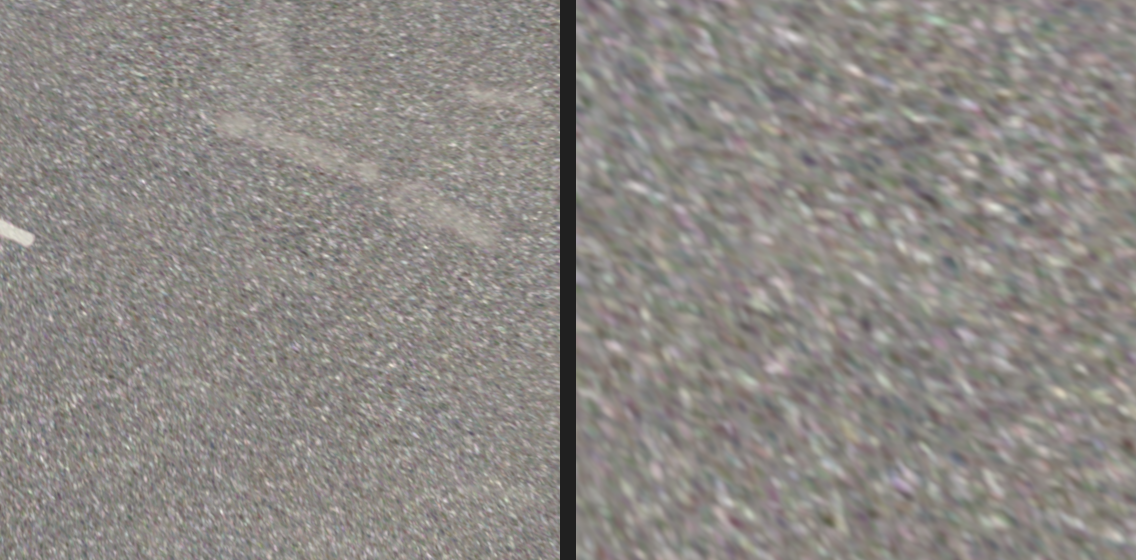
Left: the whole. Right: its middle third, enlarged.
Write a Shadertoy shader that draws this texture.

```glsl
vec3 hash3(vec2 p) {
    vec3 q = fract(vec3(p.xyx) * vec3(0.1031, 0.1030, 0.0973));
    q += dot(q, q.yxz + 33.33);
    return fract((q.xxy + q.yzz) * q.zyx);
}

float valueNoise(vec2 p) {
    vec2 cell = floor(p), f = fract(p);
    f = f * f * (3.0 - 2.0 * f);
    float low = mix(hash3(cell).x, hash3(cell + vec2(1, 0)).x, f.x);
    float high = mix(hash3(cell + vec2(0, 1)).x, hash3(cell + vec2(1, 1)).x, f.x);
    return mix(low, high, f.y);
}

// Layered noise centred on zero
float fbm(vec2 p) {
    float sum = 0.0, gain = 0.5;
    for (int i = 0; i < 4; i++) {
        sum += gain * (valueNoise(p) - 0.5);
        p = mat2(1.6, 1.2, -1.2, 1.6) * p + 17.3;
        gain *= 0.5;
    }
    return sum;
}

// Grain runs nearly level at upper right and steep at lower left
float grainAngle(vec2 p) {
    float t = smoothstep(0.1, 1.5, 0.7 * p.x + p.y);
    return -mix(1.2, 0.15, t) + 0.5 * fbm(p * 6.0);
}

// Sum of small oriented flecks, mostly dull with a few bright ones
vec3 grain(vec2 p, float scale, float slimness, float seed) {
    vec2 q = p * scale, cell = floor(q);
    float angle = grainAngle(p);
    vec3 sum = vec3(0.0);
    for (int y = -1; y <= 1; y++)
    for (int x = -1; x <= 1; x++)
    for (int k = 0; k < 2; k++) {
        vec2 id = cell + vec2(x, y);
        vec2 key = id + seed + 371.0 * float(k);
        vec3 place = hash3(key);
        vec3 tint = hash3(key + 91.7) - 0.5;
        float turn = angle + 0.7 * (place.z - 0.5);
        vec2 axis = vec2(cos(turn), sin(turn));
        vec2 d = q - id - place.xy;
        d = vec2(dot(d, axis), dot(d, vec2(-axis.y, axis.x)) / slimness);
        float weight = max(0.0, 1.0 - dot(d, d));
        float h = hash3(key + 45.1).y;
        float glint = 1.6 * h * h * h - 0.4;
        sum += weight * weight * (glint + 0.4 * tint);
    }
    return sum;
}

// Capsule mask with a soft edge
float smear(vec2 p, vec2 a, vec2 b, float width, float soft) {
    vec2 ap = p - a, ab = b - a;
    float d = length(ap - ab * clamp(dot(ap, ab) / dot(ab, ab), 0.0, 1.0));
    return 1.0 - smoothstep(width - soft, width + soft, d);
}

// Short pale traces scattered over the surface
float faintTraces(vec2 p) {
    float mask = 0.0;
    for (int i = 0; i < 8; i++) {
        vec3 h = hash3(vec2(float(i) * 7.3 + 2.0, 5.0));
        vec2 reach = vec2(0.045, -0.015) * (0.5 + h.z);
        mask = max(mask, smear(p, h.xy - reach, h.xy + reach, 0.012, 0.016) * (0.4 + 0.6 * h.z));
    }
    return mask;
}

void mainImage(out vec4 fragColor, in vec2 fragCoord) {
    vec2 p = fragCoord / iResolution.y;
    vec3 asphalt = vec3(0.548, 0.532, 0.518);
    vec3 paleDust = vec3(0.70, 0.685, 0.645);
    vec3 chipWhite = vec3(0.84, 0.83, 0.79);
    vec3 rust = vec3(0.57, 0.51, 0.45);

    // Ragged coordinates for the worn edges
    vec2 ragged = p + 0.035 * vec2(fbm(p * 26.0), fbm(p * 26.0 + 40.0))
                    + 0.045 * vec2(fbm(p * 9.0 + 8.0), fbm(p * 9.0 + 70.0));
    float wear = clamp(0.85 + 1.6 * fbm(p * 30.0 + 12.0), 0.0, 1.0);

    // Broad shading
    vec3 color = asphalt + 0.04 * fbm(p * 4.0);
    color += vec3(0.02, 0.02, 0.017) * smoothstep(0.0, 1.0, p.x - 0.4 * p.y);
    color += 0.025 * fbm(p * 11.0 + 3.0) * vec3(1.0, 0.6, -0.6);

    // Pale marks
    float haze = smear(ragged, vec2(0.45, 0.85), vec2(0.90, 0.70), 0.08, 0.08);
    float ridge = smear(ragged, vec2(0.41, 0.77), vec2(0.67, 0.69), 0.020, 0.012);
    ridge = max(ridge, smear(ragged, vec2(0.72, 0.65), vec2(0.87, 0.585), 0.020, 0.014));
    ridge = max(ridge, smear(ragged, vec2(0.85, 0.845), vec2(0.95, 0.81), 0.012, 0.012));
    float plume = smear(ragged, vec2(0.46, 0.96), vec2(0.51, 0.88), 0.025, 0.025);
    float chip = smear(p + 0.2 * (ragged - p), vec2(-0.02, 0.605), vec2(0.047, 0.575), 0.012, 0.004);
    float stain = smear(ragged, vec2(0.48, 0.14), vec2(0.53, 0.13), 0.02, 0.04);

    float dust = max(ridge * 0.85, max(plume * 0.4, faintTraces(ragged) * 0.4)) * wear;
    dust = max(dust, haze * 0.2);
    color = mix(color, rust, 0.35 * stain);
    color = mix(color, paleDust, dust);
    color = mix(color, chipWhite, chip);
    color += vec3(0.05, -0.02, 0.015) * (ridge * (1.0 - ridge) + 2.0 * chip * (1.0 - chip));

    // Fine directional grain, muted under the marks
    vec3 flecks = 0.125 * grain(p, 95.0, 0.46, 0.0) + 0.085 * grain(p, 150.0, 0.5, 630.0);
    float patchiness = 1.0 + 0.6 * fbm(p * 7.0 + 25.0);
    color += flecks * patchiness * (1.0 - 0.7 * max(dust, chip));

    fragColor = vec4(clamp(color, 0.0, 1.0), 1.0);
}
```
